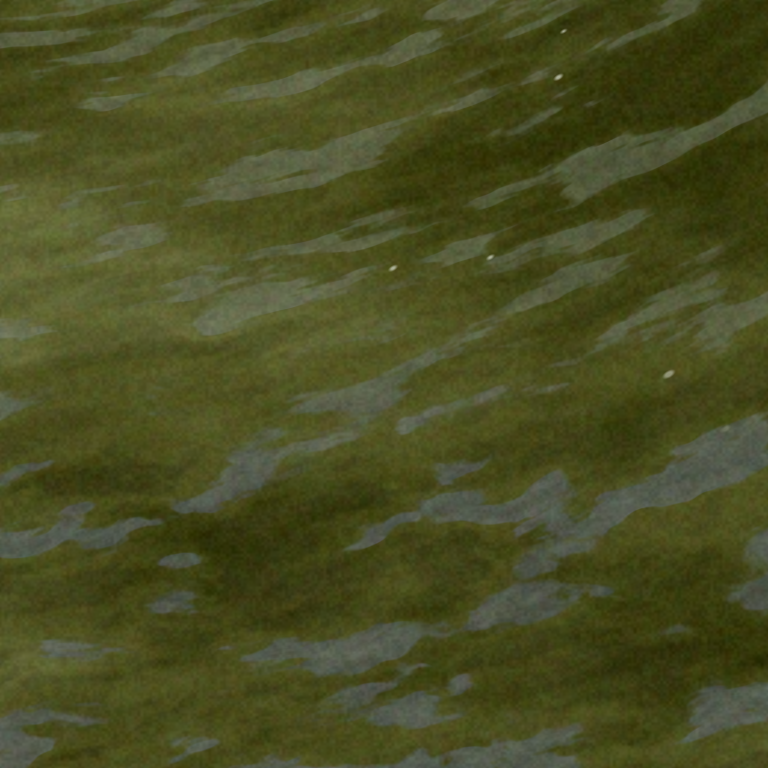
A WebGL 2 fragment shader for this texture:

```glsl
#version 300 es
precision highp float;
// Murky olive river water: broad silty light and shade, slanted fine streaks
// above, and blue-grey sky reflections on choppy ripples below.
// Stretched, warped fractal noise shapes the surface; grain and glints finish it.
uniform vec2 u_resolution;
out vec4 outColor;

float hash(vec2 p) {
    vec3 q = fract(vec3(p.xyx) * 0.1031);
    q += dot(q, q.yzx + 33.33);
    return fract((q.x + q.y) * q.z);
}

float noise(vec2 p) {
    vec2 cell = floor(p), f = fract(p);
    f = f * f * (3.0 - 2.0 * f);
    return mix(mix(hash(cell), hash(cell + vec2(1, 0)), f.x),
               mix(hash(cell + vec2(0, 1)), hash(cell + vec2(1, 1)), f.x), f.y);
}

float fbm(vec2 p) {
    float sum = 0.0, amp = 0.53;
    for (int i = 0; i < 4; i++) {
        sum += amp * noise(p);
        p = mat2(0.97, 0.12, -0.12, 0.97) * p * 2.03 + 17.3;
        amp *= 0.5;
    }
    return sum;
}

// Soft elliptical pool of light
float pool(vec2 p, vec2 centre, vec2 size) {
    vec2 d = (p - centre) / size;
    return exp(-dot(d, d));
}

// Small bright flecks scattered in a jittered grid
float glints(vec2 p, float pixel) {
    vec2 g = p * 13.0, cell = floor(g);
    float chance = hash(cell + 71.0);
    vec2 centre = 0.2 + 0.6 * vec2(hash(cell + 5.0), hash(cell + 43.0));
    vec2 d = (fract(g) - centre) / 13.0;
    d.y -= 0.4 * d.x;
    float radius = mix(0.002, 0.005, hash(cell + 19.0));
    float soft = max(0.0025, pixel);
    float fleck = 1.0 - smoothstep(radius - soft, radius + soft, length(d * vec2(0.75, 1.2)));
    return fleck * step(0.91, chance) * smoothstep(0.35, 0.6, p.y);
}

void main() {
    vec2 p = gl_FragCoord.xy / u_resolution.y;
    float upper = smoothstep(0.38, 0.62, p.y + 0.08 * (noise(p * 5.0) - 0.5));

    // Slant the flow, steeper to the upper right, and bend it
    vec2 flow = p;
    flow.y -= 0.16 * p.x + 0.17 * p.x * p.x * p.y;
    vec2 bend = vec2(fbm(p * 6.0 + 3.0), fbm(p * 6.0 + 31.0)) - 0.5;
    flow += bend * mix(vec2(0.10, 0.055), vec2(0.06, 0.025), upper);

    // Broad light and shade in the silt
    float tone = 0.27
        + 0.42 * pool(p, vec2(0.0, 0.61), vec2(0.42, 0.2))
        + 0.22 * pool(p, vec2(0.42, 0.54), vec2(0.2, 0.07))
        + 0.28 * pool(p, vec2(0.3, 0.86), vec2(0.24, 0.07))
        + 0.26 * pool(p, vec2(0.0, 0.2), vec2(0.14, 0.25))
        + 0.26 * pool(p, vec2(1.0, 0.0), vec2(0.25, 0.07))
        - 0.14 * pool(p, vec2(0.85, 0.72), vec2(0.35, 0.2));
    tone += 0.75 * (fbm(flow * vec2(3.0, 8.0) + 9.0) - 0.5);
    tone += 0.40 * (fbm(flow * vec2(11.0, 42.0) + 23.0) - 0.5);

    vec3 water = mix(vec3(0.20, 0.21, 0.03), vec3(0.31, 0.32, 0.12), smoothstep(0.0, 0.48, tone));
    water = mix(water, vec3(0.43, 0.45, 0.25), smoothstep(0.42, 1.0, tone));

    // Sky reflections: chunky ripples below, thin streaks above
    float ripples = fbm(flow * vec2(8.5, 23.0) + 51.0);
    float streaks = fbm(flow * vec2(6.5, 32.0) + 87.0);
    float clumps = fbm(p * vec2(3.0, 4.0) + 12.0) - 0.5;
    float field = mix(ripples, streaks - 0.025, upper) + 0.22 * clumps;
    float sheen = smoothstep(0.46, 0.64, field);
    float patches = smoothstep(0.555, 0.635, field);
    float detail = fbm(flow * vec2(30.0, 75.0)) - 0.5;
    vec3 sky = mix(vec3(0.34, 0.37, 0.35), vec3(0.40, 0.43, 0.34), upper);
    sky += 0.14 * detail + 0.10 * (tone - 0.35);
    water = mix(water, vec3(0.32, 0.34, 0.24), 0.30 * sheen);
    water = mix(water, sky, patches * mix(0.78, 0.60, upper));

    // Dark troughs beside the ripples
    float trough = 1.0 - smoothstep(0.30, 0.46, field);
    water *= 1.0 - 0.15 * trough * (1.0 - 0.5 * upper);

    // Fine luminance grain with a faint colour mottle
    float grain = noise(p * 260.0) + 0.6 * noise(p * 145.0 + 40.0) - 0.8;
    vec3 mottle = vec3(noise(p * 95.0), noise(p * 95.0 + 60.0), noise(p * 95.0 + 120.0)) - 0.5;
    water += 0.045 * grain + 0.035 * mottle;

    water = mix(water, vec3(0.74, 0.76, 0.68), 0.85 * glints(p, 1.0 / u_resolution.y));
    outColor = vec4(clamp(water, 0.0, 1.0), 1.0);
}
```
